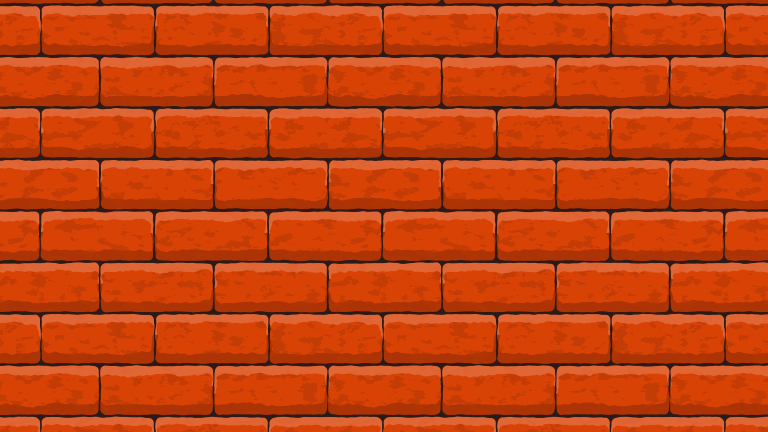
Write a Shadertoy shader that draws this texture.

```glsl
// Cartoon brick wall: running bond of worn orange bricks with bevels and dark joints.

const vec2  BRICK_PITCH  = vec2(0.2639, 0.1190); // brick spacing, in canvas heights
const float FIRST_JOINT  = 0.0370;               // height of the lowest full joint
const float EVEN_SHIFT   = 0.868;                // joint phase of even courses, in bricks
const float ODD_SHIFT    = 0.363;                // joint phase of odd courses
const float SHIFT_JITTER = 0.024;
const vec2  TILE         = vec2(3.0, 6.0);       // bricks and courses before wear repeats

// Lengths below are in course heights.
const vec2  JOINT_HALF   = vec2(0.016, 0.025);
const float CORNER       = 0.10;
const float EDGE_WOBBLE  = 0.024;
const float SIDE_BEVEL   = 0.026;
const float TOP_BEVEL    = 0.165;
const float BOTTOM_BEVEL = 0.190;
const float BEVEL_WEAR   = 0.075;
const float STAIN_AMOUNT = 0.48;

const vec3 MORTAR = vec3(0.17, 0.10, 0.09);
const vec3 FACE   = vec3(0.85, 0.26, 0.02);
const vec3 LIGHT  = vec3(0.88, 0.40, 0.21);
const vec3 SHADE  = vec3(0.67, 0.20, 0.02);

vec2 hash2(vec2 p) {
    uvec2 v = uvec2(ivec2(floor(p))) * 1664525u + 1013904223u;
    v.x += v.y * 1664525u;
    v.y += v.x * 1664525u;
    v ^= v >> 16u;
    v.x += v.y * 1664525u;
    v.y += v.x * 1664525u;
    v ^= v >> 16u;
    return vec2(v & 65535u) / 65535.0;
}

float gradientAt(vec2 cell, vec2 offset) {
    float angle = 6.28318 * hash2(cell).x;
    return dot(vec2(cos(angle), sin(angle)), offset);
}

float gradientNoise(vec2 p) {
    vec2 i = floor(p), f = p - i;
    vec2 u = f * f * f * (f * (f * 6.0 - 15.0) + 10.0);
    vec2 e = vec2(1.0, 0.0);
    return mix(mix(gradientAt(i, f), gradientAt(i + e, f - e), u.x),
               mix(gradientAt(i + e.yx, f - e.yx), gradientAt(i + 1.0, f - 1.0), u.x), u.y);
}

float fbm(vec2 p) {
    float sum = 0.0, amplitude = 0.6;
    for (int i = 0; i < 4; i++) {
        sum += amplitude * gradientNoise(p);
        p = p * 2.03 + 17.3;
        amplitude *= 0.55;
    }
    return sum;
}

float roundedBox(vec2 p, vec2 halfSize, float radius) {
    vec2 q = abs(p) - halfSize + radius;
    return length(max(q, 0.0)) + min(max(q.x, q.y), 0.0) - radius;
}

// Coverage of the inside of a shape, softened over one pixel.
float inside(float d, float pixel) {
    return 1.0 - smoothstep(-0.6 * pixel, 0.6 * pixel, d);
}

void mainImage(out vec4 fragColor, in vec2 fragCoord) {
    float pixel = 1.0 / (iResolution.y * BRICK_PITCH.y);
    vec2 wall = (fragCoord / iResolution.y - vec2(0.0, FIRST_JOINT)) / BRICK_PITCH;

    // Running bond, with a small shift of its own for each course
    float course = floor(wall.y);
    float tileCourse = mod(course, TILE.y);
    wall.x -= mix(EVEN_SHIFT, ODD_SHIFT, mod(course, 2.0));
    wall.x -= SHIFT_JITTER * (hash2(vec2(tileCourse, 91.0)).x - 0.5);
    vec2 brick = vec2(mod(floor(wall.x), TILE.x), tileCourse);
    vec2 seed = 40.0 + 200.0 * hash2(brick + 7.0);

    // Position from the brick centre, in course heights
    float aspect = BRICK_PITCH.x / BRICK_PITCH.y;
    vec2 p = (fract(wall) - 0.5) * vec2(aspect, 1.0);
    vec2 halfSize = vec2(0.5 * aspect, 0.5) - JOINT_HALF;

    // Uneven outline
    float wobble = EDGE_WOBBLE * (gradientNoise(p * 3.2 + seed)
                 + 0.5 * gradientNoise(p * 8.0 + seed.yx));
    float outline = roundedBox(p, halfSize, CORNER) + wobble;

    // Front face, inset by chipped bevels
    vec2 inset = vec2(SIDE_BEVEL, 0.5 * (TOP_BEVEL + BOTTOM_BEVEL));
    vec2 centre = vec2(0.0, 0.5 * (BOTTOM_BEVEL - TOP_BEVEL));
    float wear = BEVEL_WEAR * (gradientNoise(p * vec2(2.2, 3.0) + seed + 31.0)
               + 0.45 * gradientNoise(p * 9.0 + seed.yx + 53.0));
    float front = roundedBox(p - centre, halfSize - inset, CORNER) + wear;

    // Blotchy stains, stretched along the brick
    float grain = fbm(p * vec2(2.6, 4.8) + seed + 73.0);
    float stain = STAIN_AMOUNT * smoothstep(0.09, 0.17, grain);
    vec3 faceColor = mix(FACE, SHADE, stain);

    // Lit bevel above, shaded bevel below
    float split = 0.05 + 0.3 * gradientNoise(p * 2.0 + seed + 97.0) - p.y;
    vec3 bevelColor = mix(SHADE, LIGHT, inside(split, pixel));
    bevelColor = mix(bevelColor, FACE, 0.25 * stain);

    vec3 color = mix(bevelColor, faceColor, inside(front, pixel));
    color = mix(MORTAR, color, inside(outline, pixel));
    fragColor = vec4(color, 1.0);
}
```
